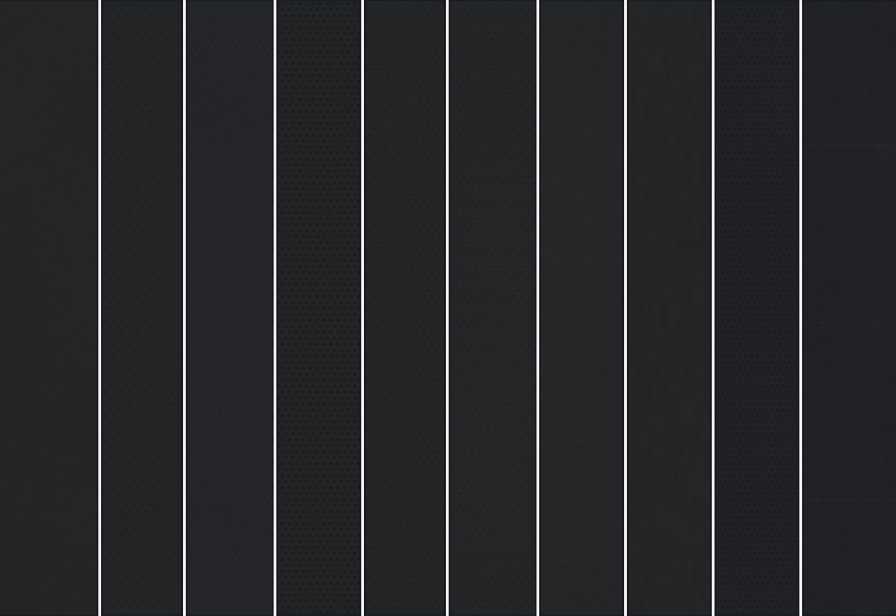
Write a WebGL 2 fragment shader that draws this pattern.

```glsl
#version 300 es
precision highp float;

uniform vec2 u_resolution;
out vec4 fragColor;

const int PANELS = 10;
const vec3 LINE_COLOR = vec3(0.97);
const vec3 FRINGE_COLOR = vec3(0.065, 0.07, 0.09);
const float LINE_HALF_WIDTH = 0.00155;

// Cloth tint of each panel
const vec3 TINTS[PANELS] = vec3[PANELS](
    vec3(0.145, 0.145, 0.141), vec3(0.134, 0.140, 0.146),
    vec3(0.140, 0.147, 0.161), vec3(0.126, 0.132, 0.140),
    vec3(0.134, 0.140, 0.145), vec3(0.138, 0.143, 0.149),
    vec3(0.141, 0.148, 0.155), vec3(0.136, 0.142, 0.148),
    vec3(0.118, 0.126, 0.136), vec3(0.126, 0.132, 0.144));

float hash(vec2 p) {
    return fract(sin(dot(p, vec2(127.1, 311.7))) * 43758.5453);
}

float noise(vec2 p) {
    vec2 i = floor(p), f = fract(p);
    f = f * f * (3.0 - 2.0 * f);
    return mix(mix(hash(i), hash(i + vec2(1, 0)), f.x),
               mix(hash(i + vec2(0, 1)), hash(i + vec2(1, 1)), f.x), f.y);
}

// Horizontal position of a divider, slightly uneven on the left
float dividerX(int index) {
    float nudge = (index < 5 && index % 3 == 1) ? 0.0033 : 0.0;
    return 0.1113 + 0.0978 * float(index) - nudge;
}

float band(float dist, float halfWidth, float blur) {
    return 1.0 - smoothstep(halfWidth - blur, halfWidth + blur, abs(dist));
}

// Staggered rows of soft stitches
float knit(vec2 p, vec2 count) {
    vec2 q = p * count;
    q.x += 0.5 * mod(floor(q.y), 2.0);
    vec2 cell = floor(q);
    float stitch = smoothstep(0.5, 0.1, length(fract(q) - 0.5));
    return (0.4 - stitch) * (0.6 + 0.8 * hash(cell));
}

float twill(vec2 p, float count) {
    return 0.5 * sin(6.2832 * count * (p.x + 0.6 * p.y)) * noise(p * count * 0.7);
}

float threads(vec2 p, vec2 count) {
    return noise(p * count) - 0.5;
}

// Each panel has its own weave
float weave(vec2 p, int panel) {
    if (panel == 0) return 0.006 * threads(p, vec2(200.0));
    if (panel == 2) return 0.014 * twill(p, 130.0);
    if (panel == 3) return 0.026 * knit(p, vec2(130.0, 150.0));
    if (panel == 7) return 0.012 * threads(p, vec2(240.0, 70.0));
    if (panel == 8) return 0.018 * knit(p, vec2(155.0, 150.0));
    if (panel == 9) return 0.008 * threads(p, vec2(150.0));
    if (panel == 6) return 0.008 * threads(p, vec2(110.0, 180.0));
    return 0.012 * knit(p, vec2(110.0, 150.0));
}

void main() {
    vec2 uv = gl_FragCoord.xy / u_resolution;
    vec2 p = gl_FragCoord.xy / u_resolution.x;
    float blur = 0.6 / u_resolution.x;

    // Find the panel and the nearest divider
    int panel = 0;
    float dist = 1.0;
    for (int i = 0; i < PANELS - 1; i++) {
        float d = uv.x - dividerX(i);
        if (d > 0.0) panel = i + 1;
        dist = min(dist, abs(d));
    }

    // Woven cloth with fine grain and broad shading
    vec3 color = TINTS[panel] + weave(p, panel);
    color += 0.007 * (noise(p * 380.0) - 0.5);
    color += 0.006 * (noise(p * 9.0 + float(panel) * 7.0) - 0.5);

    // Faint seams and a warm edge on the last panel
    if (panel == PANELS - 1) {
        float seam = (fract((uv.y - 0.189) / 0.287 + 0.5) - 0.5) * 0.287;
        color += 0.014 * band(seam, 0.0014, 0.0014);
        color += vec3(0.008, 0.003, -0.004) * band(uv.x - 0.983, 0.004, 0.004);
    }

    // Dark top and bottom rims, then the white dividers with dark fringes
    float rim = band(min(uv.y, 1.0 - uv.y), 0.002, 0.0015);
    color = mix(color, vec3(0.07, 0.09, 0.11), 0.6 * rim);
    color = mix(color, FRINGE_COLOR, 0.85 * band(dist, 0.0034, blur));
    color = mix(color, LINE_COLOR, band(dist, LINE_HALF_WIDTH, blur));
    fragColor = vec4(color, 1.0);
}
```
